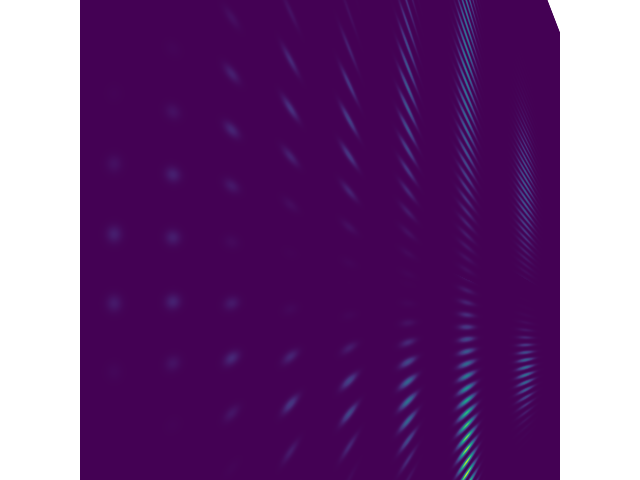
This background is drawn by a Shadertoy shader. Its source:

```glsl
// Draws columns of sheared glowing streaks on a violet square between white margins.
#define UNITS 576.0          // design units per canvas height
#define FIRST_COLUMN 41.0    // centre of the leftmost column
#define COLUMN_STEP 70.5
#define COLUMN_SIGMA 6.2     // half width of a streak
#define SPLIT_DEPTH 335.0    // depth dividing upper and lower rows
#define MAX_SHEAR 0.0082

// Per column: row anchor, row spacing, envelope centre, envelope width
const vec4 UPPER[8] = vec4[8](
    vec4(281.0, 84.5, 285.0, 75.0), vec4(285.0, 75.5, 240.0, 85.0),
    vec4(223.0, 67.3, 140.0, 85.0), vec4(130.0, 57.8, 120.0, 70.0),
    vec4(144.0, 42.8, 145.0, 70.0), vec4(180.0, 24.8, 110.0, 85.0),
    vec4(240.0, 14.0, 70.0, 110.0), vec4(310.0, 8.0, 228.0, 45.0));
const vec4 LOWER[8] = vec4[8](
    vec4(364.0, 82.0, 325.0, 65.0), vec4(362.0, 74.0, 365.0, 62.0),
    vec4(430.0, 66.0, 425.0, 60.0), vec4(485.0, 57.0, 478.0, 50.0),
    vec4(457.0, 39.3, 482.0, 42.0), vec4(458.0, 23.5, 482.0, 45.0),
    vec4(466.0, 14.7, 575.0, 98.0), vec4(450.0, 9.0, 448.0, 26.0));

// Peak strength of the upper and lower rows
const vec2 STRENGTH[8] = vec2[8](
    vec2(0.08, 0.08), vec2(0.09, 0.09), vec2(0.10, 0.11), vec2(0.14, 0.16),
    vec2(0.19, 0.23), vec2(0.28, 0.37), vec2(0.44, 0.92), vec2(0.29, 0.36));

// Violet to yellow ramp
const vec3 RAMP[9] = vec3[9](
    vec3(0.267, 0.005, 0.329), vec3(0.279, 0.175, 0.483), vec3(0.230, 0.322, 0.546),
    vec3(0.172, 0.449, 0.558), vec3(0.128, 0.567, 0.551), vec3(0.158, 0.684, 0.502),
    vec3(0.369, 0.789, 0.383), vec3(0.678, 0.864, 0.190), vec3(0.993, 0.906, 0.144));

vec3 heatColour(float heat) {
    float s = clamp(heat, 0.0, 1.0) * 8.0;
    int i = min(int(s), 7);
    return mix(RAMP[i], RAMP[i + 1], s - float(i));
}

float bell(float x, float sigma) {
    return exp(-0.5 * x * x / (sigma * sigma));
}

// Heat of one column; depth is measured from the top edge
float columnHeat(int i, float x, float depth) {
    float n = float(i);
    float dx = x - FIRST_COLUMN - COLUMN_STEP * n;

    // Undo the shear, which grows with distance from a level line
    float level = 290.0 + 17.0 * n;
    float shear = MAX_SHEAR * smoothstep(0.0, 4.5, n);
    float row = level + (depth - level) / max(1.0 - dx * shear, 0.3);

    // Repeat the streaks and fade them along the column
    bool isUpper = row < SPLIT_DEPTH;
    vec4 rows = isUpper ? UPPER[i] : LOWER[i];
    float peak = isUpper ? STRENGTH[i].x : STRENGTH[i].y;
    float centre = rows.x + rows.y * round((row - rows.x) / rows.y);
    float thickness = 7.0 - 0.8 * n;
    return peak * bell(centre - rows.z, rows.w)
        * bell(row - centre, thickness) * bell(dx, COLUMN_SIGMA);
}

void mainImage(out vec4 fragColor, in vec2 fragCoord) {
    float pixel = UNITS / iResolution.y;
    float x = (fragCoord.x - 0.5 * iResolution.x) * pixel + 0.5 * UNITS;
    float depth = UNITS - fragCoord.y * pixel;

    float heat = 0.0;
    for (int i = 0; i < 8; i++) heat += columnHeat(i, x, depth);

    // Square panel with its upper right corner cut off
    float side = abs(x - 0.5 * UNITS) - 0.5 * UNITS;
    float corner = dot(vec2(x - 561.0, -depth), normalize(vec2(39.0, 15.0)));
    float outside = smoothstep(-0.5 * pixel, 0.5 * pixel, max(side, corner));
    fragColor = vec4(mix(heatColour(heat), vec3(1.0), outside), 1.0);
}
```
